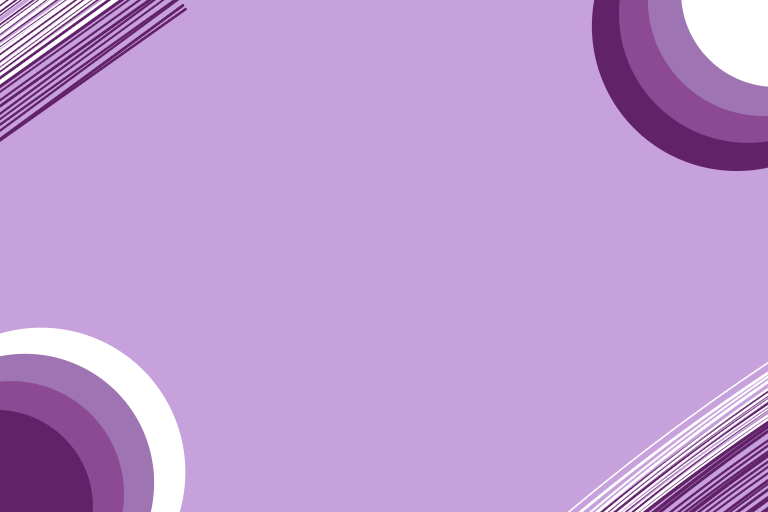
A Shadertoy shader for this background:

```glsl
// Lilac backdrop with nested discs and hatched brush strokes in opposite corners.

const vec3 LILAC = vec3(0.78, 0.63, 0.86);
const vec3 PLUM = vec3(0.385, 0.135, 0.41);
const vec3 ORCHID = vec3(0.55, 0.29, 0.58);
const vec3 LAVENDER = vec3(0.62, 0.46, 0.70);
const vec3 WHITE = vec3(1.0);

float hash(float n) { return fract(sin(n * 12.9898) * 43758.547); }

// Antialiased coverage of a signed distance
float cover(float d) {
    return clamp(0.5 - d * iResolution.y, 0.0, 1.0);
}

void disc(inout vec3 col, vec2 p, vec2 center, float radius, vec3 ink) {
    col = mix(col, ink, cover(length(p - center) - radius));
}

// Bowed, slightly tilted strokes along a-b, spread sideways over a range of offsets
void hatch(inout vec3 col, vec2 p, vec2 a, vec2 b, vec2 range, int count,
           float halfWidth, float bow, float seed, vec3 ink) {
    float len = length(b - a);
    vec2 axis = (b - a) / len;
    float along = dot(p - a, axis);
    float across = dot(p - a, vec2(-axis.y, axis.x));
    float h = clamp(along / len, 0.0, 1.0);
    for (int i = 0; i < count; i++) {
        float k = float(i) + seed;
        float t = (float(i) + 0.7 * hash(k)) / float(count);
        float tilt = 0.012 * (hash(k + 31.7) - 0.5) * (h - 0.5);
        float offset = mix(range.x, range.y, t) + tilt + bow * 4.0 * h * (1.0 - h);
        float w = halfWidth * mix(0.65, 1.3, hash(k + 67.3));
        float d = length(vec2(along - h * len, across - offset)) - w;
        col = mix(col, ink, cover(d));
    }
}

void mainImage(out vec4 fragColor, in vec2 fragCoord) {
    vec2 p = fragCoord / iResolution.xy * vec2(1.5, 1.0);
    vec3 col = LILAC;

    // Upper right discs, dark rim to white core
    disc(col, p, vec2(1.439, 0.949), 0.283, PLUM);
    disc(col, p, vec2(1.461, 0.973), 0.252, ORCHID);
    disc(col, p, vec2(1.492, 1.000), 0.2266, LAVENDER);
    disc(col, p, vec2(1.5156, 1.0156), 0.1855, WHITE);

    // Lower left discs, white rim to dark core
    disc(col, p, vec2(0.080, 0.078), 0.282, WHITE);
    disc(col, p, vec2(0.049, 0.057), 0.252, LAVENDER);
    disc(col, p, vec2(0.0215, 0.035), 0.2207, ORCHID);
    disc(col, p, vec2(-0.008, 0.010), 0.1895, PLUM);

    // Upper left strokes
    vec2 a = vec2(-0.05, 0.681), b = vec2(0.364, 0.98);
    hatch(col, p, a, b, vec2(0.095, 0.23), 14, 0.0042, 0.0, 3.0, WHITE);
    hatch(col, p, a, b, vec2(0.0, 0.11), 11, 0.0026, 0.0, 20.0, PLUM);
    hatch(col, p, a, b, vec2(0.11, 0.23), 12, 0.0013, 0.0, 40.0, PLUM);

    // Lower right strokes
    a = vec2(1.08, -0.025);
    b = vec2(1.53, 0.3135);
    hatch(col, p, a, b, vec2(0.0, -0.045), 4, 0.0022, 0.009, 60.0, WHITE);
    hatch(col, p, a, b, vec2(-0.04, -0.24), 22, 0.0031, 0.009, 80.0, PLUM);
    hatch(col, p, a, b, vec2(-0.04, -0.10), 7, 0.0021, 0.009, 110.0, WHITE);

    fragColor = vec4(col, 1.0);
}
```
